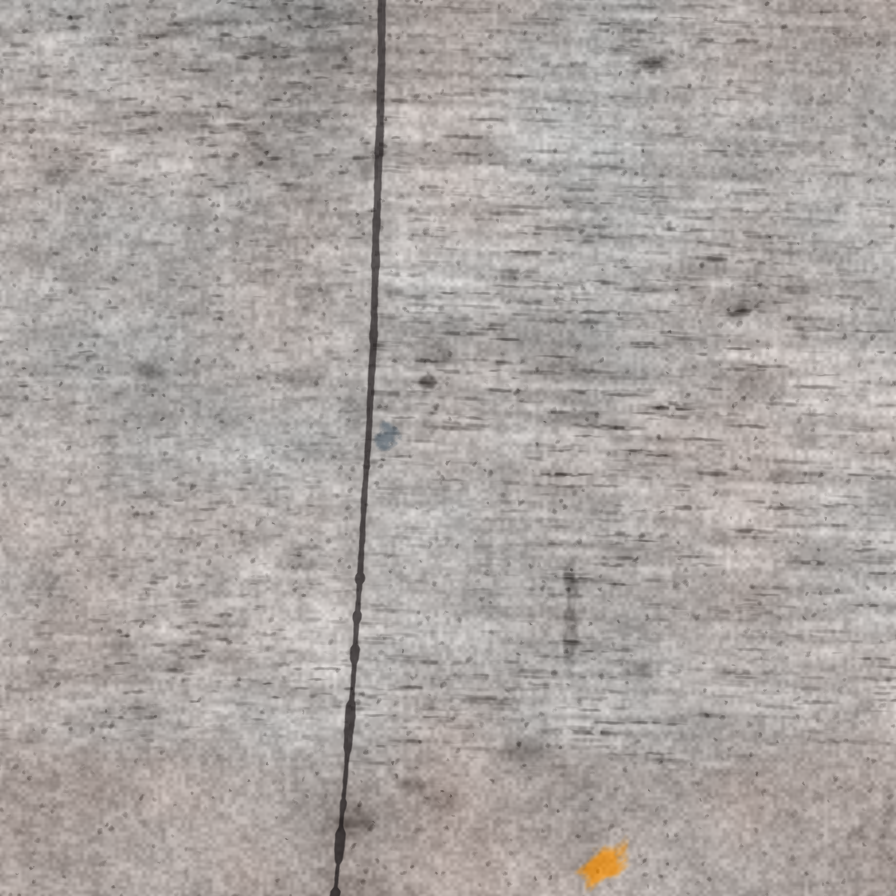
This texture is drawn by a WebGL 1 fragment shader. Its source:

```glsl
precision highp float;
// Weathered, brushed concrete slabs with a dark joint, stains and a spot of orange paint.
uniform vec2 u_resolution;

const vec3 CONCRETE = vec3(0.692, 0.671, 0.660);
const vec3 JOINT = vec3(0.23, 0.21, 0.21);
const vec3 PAINT = vec3(0.93, 0.60, 0.16);
const vec3 WARM_TINT = vec3(0.035, -0.005, -0.020);
const vec3 BLUE_STAIN = vec3(0.30, 0.36, 0.41);

float hash(vec2 p) {
  vec3 q = fract(vec3(p.xyx) * 0.1031);
  q += dot(q, q.yzx + 33.33);
  return fract((q.x + q.y) * q.z);
}

float valueNoise(vec2 p) {
  vec2 cell = floor(p);
  vec2 f = fract(p);
  f = f * f * (3.0 - 2.0 * f);
  float low = mix(hash(cell), hash(cell + vec2(1.0, 0.0)), f.x);
  float high = mix(hash(cell + vec2(0.0, 1.0)), hash(cell + 1.0), f.x);
  return mix(low, high, f.y);
}

// Layered noise, centred on zero
float cloud(vec2 p) {
  float sum = 0.0;
  float gain = 0.5;
  for (int i = 0; i < 4; i++) {
    sum += gain * (valueNoise(p) - 0.5);
    p = p * 2.03 + 17.3;
    gain *= 0.5;
  }
  return sum;
}

// Cellular marks: one soft fleck of random strength in some of the cells
float flecks(vec2 p, float density, float radius) {
  vec2 home = floor(p);
  float mark = 0.0;
  for (int y = -1; y <= 1; y++) {
    for (int x = -1; x <= 1; x++) {
      vec2 cell = home + vec2(float(x), float(y));
      vec2 centre = cell + vec2(hash(cell + 3.7), hash(cell + 41.9));
      float strength = step(hash(cell + 71.3), density) * (0.3 + 0.7 * hash(cell + 97.1));
      float size = radius * (0.5 + 0.5 * hash(cell + 13.5));
      mark = max(mark, strength * (1.0 - smoothstep(0.2 * size, size, length(p - centre))));
    }
  }
  return mark;
}

// Soft spot with a ragged edge
float blot(vec2 uv, vec2 centre, vec2 size, float ragged) {
  float d = length((uv - centre) / size) + ragged * cloud(uv * 70.0);
  return 1.0 - smoothstep(0.4, 1.1, d);
}

float jointX(float y) {
  return 0.373 + 0.095 * y - 0.042 * y * y + 0.004 * cloud(vec2(y * 16.0, 2.0));
}

void main() {
  vec2 uv = gl_FragCoord.xy / u_resolution;
  float offset = uv.x - jointX(uv.y);
  float right = step(0.0, offset);

  // Brushed direction: level on the left slab, falling slightly on the right
  vec2 brush = vec2(uv.x, uv.y + right * 0.035 * offset + 0.0025 * cloud(uv * 9.0));
  brush += right * vec2(3.0, 5.0);
  float smoothBand = 1.0 - smoothstep(0.12, 0.22, uv.y + 0.12 * cloud(uv * vec2(5.0, 9.0)));
  float wear = smoothstep(-0.22, 0.18, cloud(uv * vec2(4.0, 7.0) + 8.0));
  float brushed = (1.0 - 0.8 * smoothBand) * mix(0.4, 1.0, wear);

  // Broad stains and fine grain
  float shade = 0.20 * cloud(uv * vec2(5.0, 4.0) + 31.0);
  shade += 0.16 * cloud(uv * vec2(17.0, 24.0) + 5.0);
  shade += 0.13 * (valueNoise(uv * 230.0) - 0.5);
  shade += 0.08 * (valueNoise(uv * 110.0 + 9.0) - 0.5);
  shade += 0.035 * (valueNoise(uv * vec2(150.0, 9.0)) - 0.5);
  shade -= 0.055 * smoothBand;
  shade -= 0.085 * blot(uv, vec2(0.345, 0.86), vec2(0.10, 0.25), 0.8);

  // Brushed ridges, dark scratches and pits
  float stretch = mix(24.0, 11.0, right);
  shade += 0.17 * brushed * (valueNoise(brush * vec2(stretch, 125.0)) - 0.5);
  vec2 rough = brush + vec2(0.018, 0.002) * cloud(uv * 80.0);
  float scratches = flecks(rough * vec2(1.6 * stretch, 165.0), 0.36, 0.75);
  float longLines = flecks(rough * vec2(0.6 * stretch, 85.0), 0.20, 0.50);
  float broken = smoothstep(0.15, 0.6, valueNoise(uv * vec2(120.0, 180.0)));
  shade -= brushed * broken * (0.24 * scratches + mix(0.12, 0.25, right) * longLines);
  shade -= 0.20 * flecks(uv * 75.0 + 0.5 * cloud(uv * 150.0), 0.22, 0.38);

  // Scattered blotches and a few larger stains
  vec2 ragged = uv + 0.025 * cloud(uv * 45.0);
  shade -= 0.15 * flecks(ragged * vec2(11.0, 17.0) + 4.0, 0.16, 0.42);
  shade -= 0.20 * blot(uv, vec2(0.73, 0.93), vec2(0.022, 0.010), 1.2);
  shade -= 0.24 * blot(uv, vec2(0.477, 0.574), vec2(0.010, 0.009), 0.8);
  shade -= 0.11 * blot(uv, vec2(0.855, 0.573), vec2(0.045, 0.025), 1.2);
  shade -= 0.12 * blot(uv, vec2(0.638, 0.31), vec2(0.009, 0.075), 1.5);

  float warmth = 0.45 * smoothBand + 1.6 * cloud(uv * 6.0 + 50.0);
  vec3 color = CONCRETE + shade + WARM_TINT * warmth;
  color = mix(color, BLUE_STAIN, 0.6 * blot(uv, vec2(0.428, 0.513), vec2(0.018, 0.014), 1.8));

  // Joint: wider at the top, chipped lower down
  float chips = smoothstep(0.68, 0.9, valueNoise(vec2(uv.y * 48.0, 6.0)));
  float halfWidth = mix(0.0020, 0.0042, uv.y) + 0.0035 * chips * (1.0 - uv.y);
  halfWidth += 0.002 * cloud(uv * 90.0);
  float joint = 1.0 - smoothstep(halfWidth - 0.001, halfWidth + 0.0015, abs(offset));
  color -= 0.045 * exp(-abs(offset) * 130.0);
  color = mix(color, JOINT + 0.3 * shade + 0.07 * uv.y, 0.92 * joint);

  // Orange paint
  vec2 slant = vec2(uv.x - 0.5 * (uv.y - 0.035), uv.y);
  float paint = blot(slant, vec2(0.675, 0.035), vec2(0.026, 0.027), 0.9);
  color = mix(color, PAINT + 0.5 * shade, 0.9 * paint);

  gl_FragColor = vec4(clamp(color, 0.0, 1.0), 1.0);
}
```
